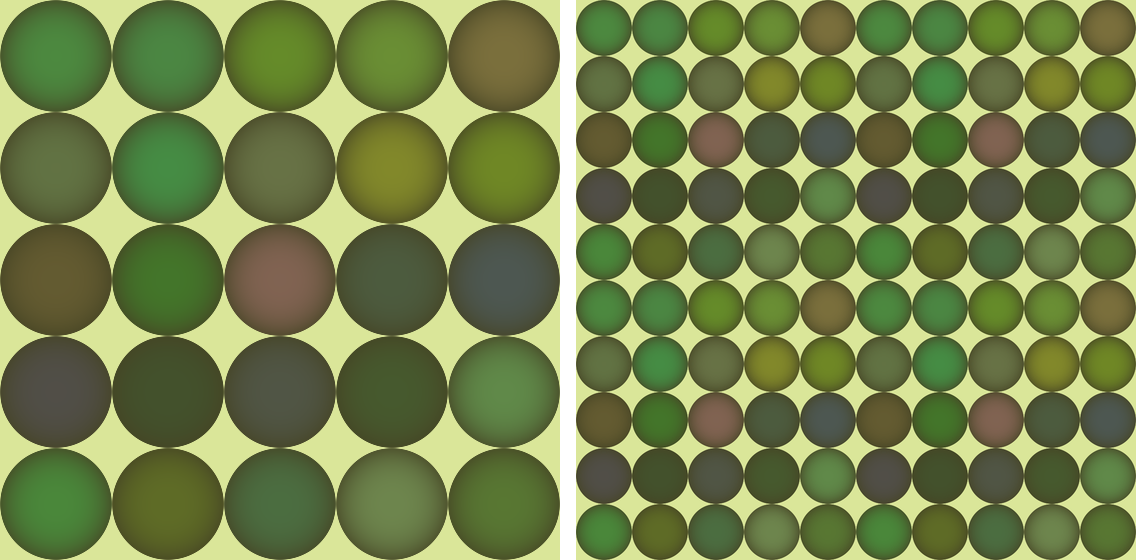
Left, the tile; right, the same tile 2 across and 2 down.
This pattern is drawn by a Shadertoy shader. Its source:

```glsl
#define GRID 5.0
#define RADIUS 0.498
#define RIM_POWER 3.0
#define RIM_STRENGTH 0.75
#define BACKGROUND vec3(0.855, 0.902, 0.600)
#define RIM_COLOR vec3(0.270, 0.265, 0.140)
#define DISC_DARK vec3(0.260, 0.290, 0.140)
#define DISC_LIGHT vec3(0.545, 0.570, 0.320)
#define SEED 3.0

// Three independent random values per cell
vec3 hash3(vec2 cell) {
    vec3 phase = vec3(dot(cell, vec2(127.1, 311.7)),
                      dot(cell, vec2(269.5, 183.3)),
                      dot(cell, vec2(419.2, 371.9)));
    return fract(sin(phase) * 43758.5453);
}

// Random earthy tint, with red biased towards its low end
vec3 discTint(vec2 cell) {
    vec3 blend = hash3(cell + SEED);
    blend.r = pow(blend.r, 1.4);
    return mix(DISC_DARK, DISC_LIGHT, blend);
}

void mainImage(out vec4 fragColor, in vec2 fragCoord) {
    // Whole number of cells, wrapped at the canvas edges
    vec2 grid = fragCoord / iResolution.xy * GRID;
    vec2 cell = mod(floor(grid), GRID);
    float dist = length(fract(grid) - 0.5);
    float pixel = GRID / min(iResolution.x, iResolution.y);

    // Soft darkening from the centre to the rim
    float rim = RIM_STRENGTH * pow(min(dist / RADIUS, 1.0), RIM_POWER);
    vec3 disc = mix(discTint(cell), RIM_COLOR, rim);

    // Smoothed disc edge
    float coverage = 1.0 - smoothstep(-0.5 * pixel, 0.5 * pixel, dist - RADIUS);
    fragColor = vec4(mix(BACKGROUND, disc, coverage), 1.0);
}
```
